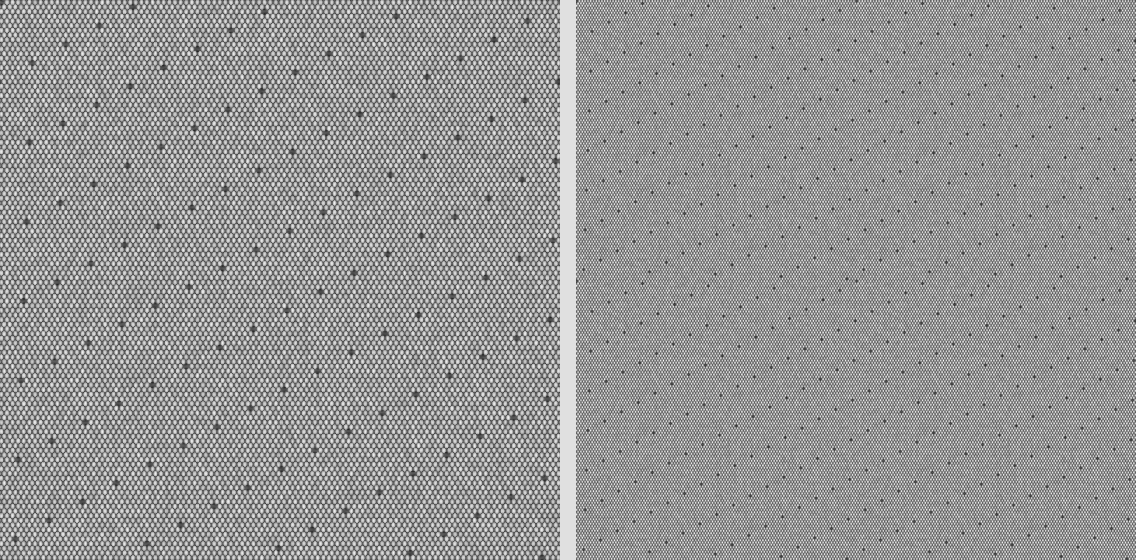
Left, the tile; right, the same tile 2 across and 2 down.
A three.js fragment shader for this texture:

```glsl
// Grey plain-weave cloth: 200 warp columns by 120 weft rows in a checkerboard,
// with pale oval warp floats above a dark weft. One float per row is missing,
// stepping 47 columns from row to row. Fibre noise wraps at the borders.
varying vec2 vUv;

const vec2 THREADS = vec2(200.0, 120.0);

float hash(vec2 p) {
  vec3 q = fract(vec3(p.xyx) * 0.1031);
  q += dot(q, q.yzx + 33.33);
  return fract((q.x + q.y) * q.z);
}

// Value noise that repeats after a whole number of lattice cells.
float wrapNoise(vec2 p, vec2 period) {
  vec2 i = floor(p);
  vec2 f = smoothstep(0.0, 1.0, p - i);
  vec2 a = mod(i, period);
  vec2 b = mod(i + 1.0, period);
  return mix(mix(hash(a), hash(vec2(b.x, a.y)), f.x),
             mix(hash(vec2(a.x, b.y)), hash(b), f.x), f.y);
}

// 1 where the warp passes over the weft, 0 where it passes under or is skipped.
float warpOver(vec2 cell) {
  float even = 1.0 - step(0.5, mod(cell.x + cell.y, 2.0));
  float skipped = 1.0 - step(1.0, mod(cell.x - 47.0 * cell.y + 0.5, 200.0));
  return even * (1.0 - skipped);
}

void main() {
  // Rows are counted downward from the top.
  vec2 p = vec2(vUv.x, 1.0 - vUv.y) * THREADS;
  vec2 base = floor(p);

  // Nearest float: squared oval radius and its own tone.
  float radius = 4.0;
  float tone = 0.0;
  for (int y = -1; y <= 1; y++) {
    for (int x = -1; x <= 1; x++) {
      vec2 cell = base + vec2(float(x), float(y));
      vec2 id = mod(cell, THREADS);
      vec2 d = abs(p - cell - 0.5) / vec2(0.73, 0.60);
      float r = pow(d.x, 2.2) + pow(d.y, 2.4);
      if (warpOver(id) > 0.5 && r < radius) {
        radius = r;
        tone = hash(id + 17.0) - 0.5;
      }
    }
  }

  // Fine fibres run along each thread.
  float warpFibre = wrapNoise(p * vec2(2.0, 1.0), THREADS * vec2(2.0, 1.0)) - 0.5;
  float weftFibre = wrapNoise(p * vec2(1.0, 3.0), THREADS * vec2(1.0, 3.0)) - 0.5;

  // Weft: rounded across its height, shaded in the gaps.
  float across = abs(fract(p.y) - 0.5) * 2.0;
  float weft = 0.41 - 0.17 * across * across + 0.10 * weftFibre;
  weft -= 0.08 * smoothstep(1.4, 2.4, radius);

  // Warp: bright crown falling off to the edge of the oval.
  float warp = 0.85 - 0.37 * min(radius, 1.2) + 0.08 * tone + 0.14 * warpFibre;

  float grey = mix(warp, weft, smoothstep(0.80, 1.20, radius));
  gl_FragColor = vec4(vec3(clamp(grey, 0.0, 1.0)), 1.0);
}
```
